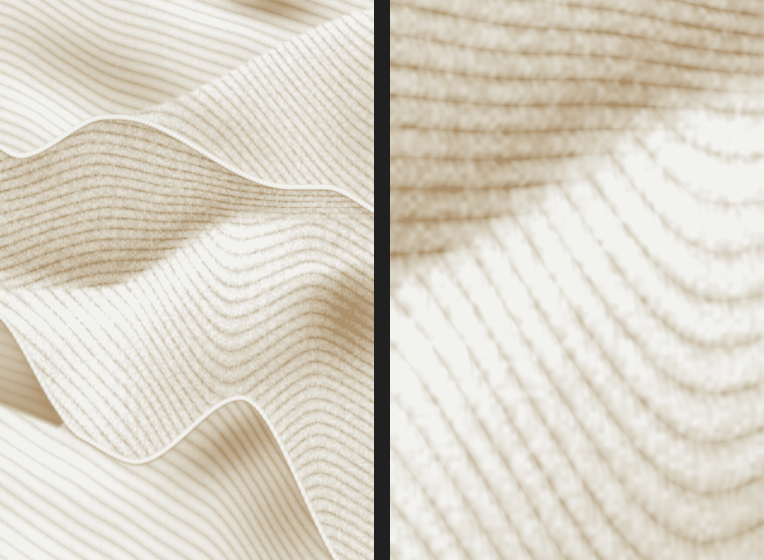
Left: the whole. Right: its middle third, enlarged.
This texture is drawn by a WebGL 1 fragment shader. Its source:

```glsl
precision highp float;
// Folds of cream rib-knit fabric with rolled hems and soft warm shadows.
uniform vec2 u_resolution;

#define LIGHT vec3(0.95, 0.948, 0.938)
#define DARK vec3(0.705, 0.612, 0.48)
#define MID_LIFT vec3(0.0, 0.012, 0.012)
#define RIB_PITCH 0.021
#define GROOVE_DEPTH 0.27
#define STITCH_SIZE 0.0062
#define STITCH_DEPTH 0.13
#define HEM_WIDTH 0.0105
#define HEM_SHADOW 0.16
#define CONTRAST 1.45
#define MID_SHADE 0.31

float hash(vec2 p) {
  return fract(sin(dot(p, vec2(127.1, 311.7))) * 43758.5453);
}

float noise(vec2 p) {
  vec2 i = floor(p), f = fract(p);
  f = f * f * (3.0 - 2.0 * f);
  return mix(mix(hash(i), hash(i + vec2(1.0, 0.0)), f.x),
             mix(hash(i + vec2(0.0, 1.0)), hash(i + 1.0), f.x), f.y);
}

float ramp(float a, float b, float x) { return smoothstep(a, b, x); }

// Soft elliptical patch, turned by an angle.
float patchAt(vec2 p, vec2 centre, vec2 size, float angle) {
  float c = cos(angle), s = sin(angle);
  vec2 d = p - centre;
  d = vec2(c * d.x + s * d.y, c * d.y - s * d.x) / size;
  return exp(-dot(d, d));
}

// Heights of the layer edges, measured down from the top.
float upperHem(float x) {
  return 0.25 + 0.024 * ramp(-0.02, 0.04, x) - 0.07 * ramp(0.03, 0.19, x)
       + 0.125 * ramp(0.21, 0.52, x) + 0.06 * ramp(0.58, 0.72, x);
}

float lowerHem(float x) {
  return 0.55 + 0.21 * ramp(-0.02, 0.15, x) + 0.06 * ramp(0.1, 0.25, x)
       - 0.115 * ramp(0.24, 0.43, x) + 0.34 * ramp(0.43, 0.66, x);
}

float humpEdge(float x) {
  return 0.21 - 0.2 * ramp(0.17, 0.72, x) + 0.3 * (1.0 - ramp(0.0, 0.22, x));
}

float foldEdge(float x) { return 0.515 - 0.135 * ramp(0.17, 0.46, x); }

// Ribs follow lines of equal height; sharp fades out the stitches.
float knit(vec2 p, float height, float pitch, float sharp) {
  height += 0.007 * (noise(p * 14.0) - 0.5);
  float across = abs(2.0 * fract(height / pitch) - 1.0);
  float groove = mix(across * across, pow(across, 2.6) * 1.1, sharp);
  groove *= mix(1.0, 0.55 + 0.9 * noise(p / 0.0055), sharp);
  float stitch = sin(6.2832 * (p.x / STITCH_SIZE + across * 0.6 + noise(p * 60.0)));
  float grain = 0.2 * stitch * (0.4 + across) + 1.6 * (noise(p / 0.0043) - 0.5);
  return GROOVE_DEPTH * mix(0.85, 1.0, sharp) * (groove - 0.2)
       + STITCH_DEPTH * grain * mix(0.12, 1.0, sharp);
}

// Lays a rolled hem with a shadow below over a shade; d is depth under the edge.
float rolledHem(float shade, float d, float x, float aa) {
  float t = clamp(d / HEM_WIDTH, 0.0, 1.0);
  float roll = 0.1 + 0.35 * pow(abs(2.0 * t - 0.8), 3.0);
  roll += 0.05 * sin(6.2832 * (x / STITCH_SIZE + t));
  shade += HEM_SHADOW * exp(-max(d - HEM_WIDTH, 0.0) / 0.016);
  return mix(roll, shade, smoothstep(HEM_WIDTH - aa, HEM_WIDTH + aa, d));
}

void main() {
  vec2 p = vec2(gl_FragCoord.x, u_resolution.y - gl_FragCoord.y) / u_resolution.y;
  float x = p.x, y = p.y, aa = 1.2 / u_resolution.y, e = 0.004;

  // Blurred cloth at the back
  float shade = 0.22 + 0.26 * patchAt(p, vec2(0.2, 0.13), vec2(0.2, 0.05), 0.4)
    - 0.15 * patchAt(p, vec2(0.08, 0.2), vec2(0.12, 0.035), 0.5)
    - 0.15 * patchAt(p, vec2(0.38, 0.035), vec2(0.14, 0.02), 0.3)
    + 0.55 * patchAt(p, vec2(0.49, 0.01), vec2(0.08, 0.025), 0.15);
  shade += knit(p, y - 0.33 * x - 0.05 * ramp(0.0, 0.2, x), RIB_PITCH, 0.15);

  // Upper hump
  float humpDepth = y - humpEdge(x);
  float hump = 0.20 - 0.12 * exp(-abs(humpDepth) / 0.035)
    + 0.16 * patchAt(p, vec2(0.36, 0.22), vec2(0.16, 0.05), 0.5)
    + 0.16 * patchAt(p, vec2(0.66, 0.24), vec2(0.09, 0.12), 0.0);
  hump += knit(p, y - 0.42 * ramp(0.27, 0.75, x) + 0.06 * x, 0.024, 0.65);
  shade = mix(shade, hump, smoothstep(-0.006, 0.006, humpDepth));

  // Shaded hollow under the upper hem, its ribs closing up to the right
  float fold = y - foldEdge(x);
  float hollow = 0.36 + 0.26 * exp(-abs(fold + 0.035) / 0.06) * (1.0 - 0.5 * ramp(0.4, 0.6, x))
    + 0.1 * patchAt(p, vec2(0.04, 0.32), vec2(0.1, 0.04), -0.2)
    - 0.25 * patchAt(p, vec2(0.0, 0.495), vec2(0.12, 0.025), 0.2)
    - 0.16 * patchAt(p, vec2(0.54, 0.35), vec2(0.12, 0.02), 0.1)
    + 0.14 * patchAt(p, vec2(0.43, 0.385), vec2(0.08, 0.012), -0.1);
  float fan = mix(-0.11, 0.04, ramp(0.26, 0.5, y)) * ramp(0.15, 0.6, x);
  hollow += knit(p, y + 0.06 * ramp(-0.05, 0.2, x) + fan, 0.0195, 1.0);

  // Bright middle fold, its ribs steep at the crest and level to the right
  float middle = 0.27 - 0.23 * exp(-abs(fold - 0.05) / 0.07) * (1.0 - ramp(0.38, 0.62, x))
    + 0.55 * patchAt(p, vec2(0.63, 0.56), vec2(0.075, 0.085), -0.5)
    + 0.18 * patchAt(p, vec2(0.48, 0.65), vec2(0.16, 0.06), -0.3)
    - 0.22 * patchAt(p, vec2(0.58, 0.475), vec2(0.09, 0.02), -0.25)
    - 0.16 * patchAt(p, vec2(0.16, 0.7), vec2(0.08, 0.09), 0.0);
  float bend = 0.4 * ramp(-0.1, 0.45, x) + 0.11 * ramp(0.22, 0.42, x)
    - 0.08 * ramp(0.38, 0.58, x) + 0.09 * ramp(0.54, 0.75, x);
  float spread = 1.0 + 0.42 * ramp(0.34, 0.6, x);
  middle += knit(p, (y - bend - 0.1) * spread, 0.031, 0.8);
  float foldBlur = mix(0.007, 0.03, ramp(0.15, 0.5, x));
  hollow = mix(hollow, middle, smoothstep(-foldBlur, foldBlur, fold));
  float slope = (upperHem(x + e) - upperHem(x - e)) / (2.0 * e);
  float d = (y - upperHem(x)) / sqrt(1.0 + slope * slope);
  shade = mix(shade, rolledHem(hollow, d, x, aa), smoothstep(-aa, aa, d));

  // Front cloth, shaded under the arch, with a pocket at the left
  float front = 0.2 + 0.5 * patchAt(p, vec2(0.42, 0.79), vec2(0.11, 0.05), -0.5)
    + 0.36 * patchAt(p, vec2(0.5, 0.92), vec2(0.09, 0.12), -0.35)
    - 0.16 * patchAt(p, vec2(0.1, 0.82), vec2(0.2, 0.06), 0.3)
    - 0.12 * patchAt(p, vec2(0.05, 0.98), vec2(0.14, 0.06), 0.5);
  front += knit(p, y - 0.65 * x - 0.16 * ramp(0.36, 0.6, x), 0.03, 0.15);
  float pocket = 0.46 + 0.26 * ramp(0.6, 0.74, y) + 0.4 * knit(p, y - 0.4 * x, RIB_PITCH, 0.1);
  float frontEdge = 0.722 + 0.4 * min(x, 0.12) - 0.6 * ramp(0.1, 0.25, x);
  front = mix(pocket, front, smoothstep(-0.007, 0.007, y - frontEdge));
  slope = (lowerHem(x + e) - lowerHem(x - e)) / (2.0 * e);
  d = (y - lowerHem(x)) / sqrt(1.0 + slope * slope);
  shade = mix(shade, rolledHem(front, d, x, 2.5 * aa), smoothstep(-2.5 * aa, 2.5 * aa, d));

  // Tone and colour
  shade += 0.08 * (noise(p * 9.0) - 0.5);
  shade = clamp(MID_SHADE + CONTRAST * (shade - MID_SHADE), 0.0, 1.1);
  vec3 wool = mix(LIGHT, DARK, shade) + MID_LIFT * 4.0 * shade * (1.0 - shade);
  gl_FragColor = vec4(wool, 1.0);
}
```
